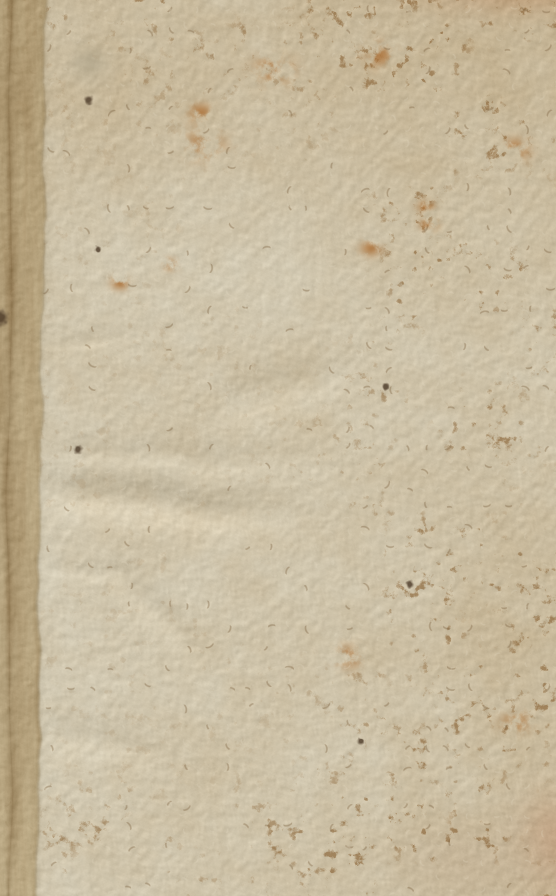
A Shadertoy shader for this texture:

```glsl
float hash(vec2 p) {
    return fract(sin(dot(p, vec2(127.1, 311.7))) * 43758.5453);
}

float noise(vec2 p) {
    vec2 cell = floor(p), f = fract(p);
    f = f * f * (3.0 - 2.0 * f);
    return mix(mix(hash(cell), hash(cell + vec2(1, 0)), f.x),
               mix(hash(cell + vec2(0, 1)), hash(cell + vec2(1, 1)), f.x), f.y);
}

float fbm(vec2 p) {
    float sum = 0.0, gain = 0.5;
    for (int i = 0; i < 5; i++) {
        sum += gain * noise(p);
        p = mat2(1.6, 1.2, -1.2, 1.6) * p + 7.3;
        gain *= 0.5;
    }
    return sum;
}

float glow(vec2 p, vec2 center, vec2 size) {
    vec2 d = (p - center) / size;
    return exp(-dot(d, d));
}

// Signed fold shading: shadow above the line, light below it
float crease(vec2 p, vec2 a, vec2 b, float width) {
    float along = (p.x - a.x) / (b.x - a.x);
    float line = mix(a.y, b.y, along) + 0.014 * (noise(p * 17.0) - 0.5);
    float d = (p.y - line) / width;
    float window = smoothstep(-0.15, 0.15, along) * smoothstep(1.25, 0.6, along);
    return -d * exp(-d * d) * window;
}

float creases(vec2 p) {
    float s = 0.065 * crease(p, vec2(0.059, 0.613), vec2(0.150, 0.620), 0.010);
    s += 0.070 * crease(p, vec2(0.070, 0.496), vec2(0.330, 0.485), 0.016);
    s += 0.130 * crease(p, vec2(0.055, 0.452), vec2(0.310, 0.424), 0.020);
    s += 0.065 * crease(p, vec2(0.250, 0.548), vec2(0.385, 0.585), 0.022);
    s += 0.080 * crease(p, vec2(0.050, 0.357), vec2(0.150, 0.362), 0.009);
    s += 0.060 * crease(p, vec2(0.130, 0.355), vec2(0.220, 0.280), 0.020);
    s += 0.060 * crease(p, vec2(0.050, 0.178), vec2(0.180, 0.160), 0.020);
    return s;
}

// Short curved hairs, one per occupied grid cell
float fibres(vec2 p, float scale, float density, float pixel) {
    vec2 g = p * scale, cell = floor(g);
    float chosen = step(hash(cell + 3.7), density);
    float angle = 6.2832 * hash(cell + 9.1);
    vec2 q = g - cell - 0.35 - 0.3 * vec2(hash(cell + 1.3), hash(cell + 5.9));
    q = mat2(cos(angle), sin(angle), -sin(angle), cos(angle)) * q;
    q.y += 1.5 * q.x * q.x;
    q.x -= clamp(q.x, -0.22 * hash(cell + 2.2), 0.15);
    return chosen * smoothstep(0.035 + pixel * scale, 0.0, length(q));
}

// Rust blotches: position and radius
float foxing(vec2 p) {
    const vec3 spots[12] = vec3[12](
        vec3(0.306, 0.922, 0.018), vec3(0.423, 0.939, 0.015), vec3(0.224, 0.874, 0.012),
        vec3(0.228, 0.838, 0.019), vec3(0.414, 0.723, 0.010), vec3(0.479, 0.750, 0.009),
        vec3(0.134, 0.684, 0.009), vec3(0.191, 0.705, 0.008), vec3(0.388, 0.267, 0.014),
        vec3(0.576, 0.193, 0.014), vec3(0.575, 0.833, 0.014), vec3(0.475, 0.769, 0.008));
    float breakup = smoothstep(0.34, 0.66, fbm(p * 75.0));
    float sum = 0.0;
    for (int i = 0; i < 12; i++) {
        sum += glow(p, spots[i].xy, spots[i].z * vec2(1.1, 0.85));
    }
    return min(sum, 1.0) * breakup;
}

float specks(vec2 p, float pixel) {
    const vec3 dots[7] = vec3[7](
        vec3(0.099, 0.888, 0.0055), vec3(0.087, 0.498, 0.0050), vec3(0.458, 0.348, 0.0045),
        vec3(0.430, 0.569, 0.0040), vec3(0.109, 0.722, 0.0035), vec3(0.403, 0.173, 0.0035),
        vec3(0.000, 0.645, 0.0110));
    float ink = 0.0;
    for (int i = 0; i < 7; i++) {
        float d = length(p - dots[i].xy) + 0.003 * (noise(p * 300.0) - 0.5);
        ink = max(ink, smoothstep(dots[i].z + pixel, dots[i].z * 0.3, d));
    }
    return ink;
}

void mainImage(out vec4 fragColor, in vec2 fragCoord) {
    vec2 p = fragCoord / iResolution.y;
    float pixel = 1.0 / iResolution.y;
    float cloud = fbm(p * 7.0), mottle = fbm(p * 38.0);

    // Aged sheet, palest left of centre and tan toward the top and right
    float age = 0.40 * smoothstep(0.22, 0.65, p.x) + 0.50 * smoothstep(0.60, 1.02, p.y)
              + 0.22 * smoothstep(0.20, 0.0, p.y) + 0.8 * (cloud - 0.48) + 0.5 * (mottle - 0.48);
    vec3 color = mix(vec3(0.815, 0.775, 0.68), vec3(0.755, 0.68, 0.545), clamp(age, -0.2, 1.2));
    color = mix(color, vec3(0.73, 0.58, 0.43), 0.6 * glow(p, vec2(0.58, 1.01), vec2(0.10, 0.025)));
    color = mix(color, vec3(0.74, 0.58, 0.45), 0.6 * glow(p, vec2(0.62, 0.06), vec2(0.04, 0.05)));
    color = mix(color, vec3(0.77, 0.70, 0.59), 0.7 * glow(p, vec2(0.53, 0.04), vec2(0.08, 0.045)));

    // Folds and embossed grain
    float grain = fbm(p * 130.0) - fbm(p * 130.0 + vec2(0.35, -0.45));
    color += creases(p) + 0.11 * grain;

    // Stains, flecks and hairs
    float dirty = 0.15 + 0.6 * smoothstep(0.30, 0.50, p.x) + 0.6 * smoothstep(0.16, 0.03, p.y)
                + 0.5 * smoothstep(0.82, 1.0, p.y);
    float flecks = smoothstep(0.60, 0.80, fbm(p * 110.0)) * smoothstep(0.38, 0.62, fbm(p * 13.0 + 4.0));
    color = mix(color, vec3(0.56, 0.42, 0.25), min(dirty * flecks, 0.7));
    color = mix(color, vec3(0.67, 0.43, 0.20), 0.75 * foxing(p));
    color = mix(color, vec3(0.50, 0.40, 0.27), 0.40 * fibres(p, 45.0, 0.22, pixel));
    color = mix(color, vec3(0.88, 0.84, 0.75), 0.25 * fibres(p + 0.37, 60.0, 0.35, pixel));
    color = mix(color, vec3(0.60, 0.57, 0.48), 0.35 * glow(p, vec2(0.10, 0.93), vec2(0.018)));

    // Binding strip with a ragged edge and a dark gutter
    float edge = mix(0.041, 0.051, p.y) + 0.010 * (fbm(vec2(p.y * 22.0, 2.0)) - 0.5);
    float strip = smoothstep(edge + 0.003, edge - 0.003, p.x);
    float streak = fbm(vec2(p.x * 90.0, p.y * 9.0));
    vec3 stripColor = mix(vec3(0.76, 0.69, 0.54), vec3(0.60, 0.50, 0.34), streak + 0.25 * p.y - 0.15);
    color = mix(color, stripColor + 0.10 * grain, 0.85 * strip);
    color -= 0.07 * exp(-abs(p.x - edge) / 0.003);
    float gutter = 0.010 + 0.008 * (noise(vec2(p.y * 9.0, 6.0)) - 0.5);
    color -= vec3(0.11, 0.12, 0.12) * exp(-abs(p.x - gutter) / 0.004);

    color = mix(color, vec3(0.29, 0.22, 0.15), 0.8 * specks(p, pixel));
    fragColor = vec4(clamp(color, 0.0, 1.0), 1.0);
}
```
